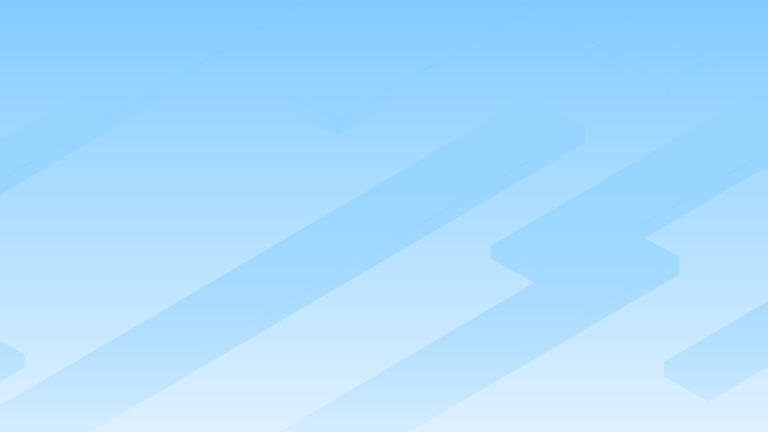
A Shadertoy shader for this background:

```glsl
// Pale blue sky gradient crossed by translucent isometric slabs.
// Each slab is an intersection of rising, falling and vertical strips;
// its tint fades towards the floor and thin ridges mark its side faces.

const vec3 SKY_TOP    = vec3(0.510, 0.800, 1.0);
const vec3 SKY_BOTTOM = vec3(0.870, 0.943, 1.0);
const vec3 SLAB_HIGH  = vec3(0.590, 0.835, 1.0);
const vec3 SLAB_LOW   = vec3(0.840, 0.929, 1.0);
const vec3 RIDGE_TINT = vec3(0.025, 0.014, 0.0);

const float RISE_SLOPE = 0.585;   // slope of the long edges
const float FALL_SLOPE = 0.55;    // slope of the short end edges
const float THICKNESS  = 0.034;   // height of the side faces
const float FADE_START = 0.22;    // depth below the top where tint fades
const float FADE_POWER = 2.5;
const float LINE_WIDTH = 0.0012;
const float FAR = 9.0;            // stands for an open end

// Signed distance to a strip, negative inside
float strip(float value, vec2 limits) {
    return max(limits.x - value, value - limits.y);
}

float coverage(float d, float pixel) {
    return 1.0 - smoothstep(-0.7 * pixel, 0.7 * pixel, d);
}

float hairline(float d, float pixel) {
    return coverage(abs(d) - LINE_WIDTH, pixel);
}

// Paint one slab: rise and fall bound the slanted edges, span bounds x
void paintSlab(inout vec3 color, vec3 tint, vec2 p, float pixel,
               vec2 rise, vec2 fall, vec2 span) {
    float riseScale = inversesqrt(1.0 + RISE_SLOPE * RISE_SLOPE);
    float fallScale = inversesqrt(1.0 + FALL_SLOPE * FALL_SLOPE);
    float riseAt = p.y - RISE_SLOPE * p.x;
    float fallAt = p.y + FALL_SLOPE * p.x;

    // Body
    float ends = max(strip(fallAt, fall) * fallScale, strip(p.x, span));
    float body = max(strip(riseAt, rise) * riseScale, ends);
    float inside = coverage(body, pixel);
    color = mix(color, tint, inside);

    // Ridges between the top face and the two side faces
    float front = (riseAt - rise.x - THICKNESS) * riseScale;
    float side  = (fallAt - fall.x - THICKNESS) * fallScale;
    float ridge = hairline(min(front, side), pixel);

    // Vertical seam below the near corner, and the end outline
    float cornerX = (fall.x - rise.x) / (RISE_SLOPE + FALL_SLOPE);
    float seam = hairline(p.x - cornerX, pixel) * step(min(front, side), 0.0);
    float outline = 0.6 * hairline(ends, pixel);

    float fade = smoothstep(0.12, 0.5, p.y);
    color -= RIDGE_TINT * inside * fade * max(ridge, max(seam, outline));
}

void mainImage(out vec4 fragColor, in vec2 fragCoord) {
    float pixel = 1.0 / iResolution.y;
    vec2 p = fragCoord * pixel;
    p.x *= (16.0 / 9.0) * iResolution.y / iResolution.x;

    // Sky, and the slab tint at this height
    float depth = 1.0 - p.y;
    vec3 color = mix(SKY_TOP, SKY_BOTTOM, depth);
    float fade = clamp((depth - FADE_START) / (1.0 - FADE_START), 0.0, 1.0);
    vec3 tint = min(color, mix(SLAB_HIGH, SLAB_LOW, pow(fade, FADE_POWER)));

    // Left edge: upper beam and low stub
    paintSlab(color, tint, p, pixel, vec2(0.549, 0.676), vec2(-FAR, FAR), vec2(-FAR, FAR));
    paintSlab(color, tint, p, pixel, vec2(0.116, FAR), vec2(-FAR, 0.211), vec2(-FAR, 0.058));

    // Small slabs near the top
    paintSlab(color, tint, p, pixel, vec2(0.229, 0.382), vec2(1.116, FAR), vec2(0.674, FAR));
    paintSlab(color, tint, p, pixel, vec2(-0.130, FAR), vec2(1.623, 1.764), vec2(-FAR, 1.650));

    // Long central beam
    paintSlab(color, tint, p, pixel, vec2(-0.123, 0.061), vec2(-FAR, 1.451), vec2(-FAR, 1.354));

    // Stepped pair: upper beam, then the lower one over it
    paintSlab(color, tint, p, pixel, vec2(-0.424, -0.234), vec2(1.026, FAR), vec2(1.137, FAR));
    paintSlab(color, tint, p, pixel, vec2(-0.555, -0.378), vec2(-FAR, 1.270), vec2(-FAR, 1.572));

    // Lower right beam
    paintSlab(color, tint, p, pixel, vec2(-0.889, -0.737), vec2(0.973, FAR), vec2(1.537, FAR));

    fragColor = vec4(color, 1.0);
}
```
